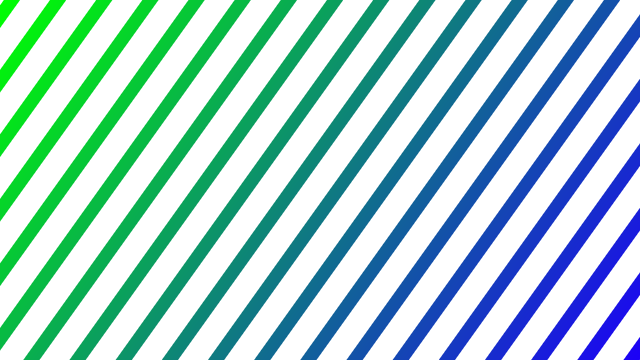
This pattern is drawn by a WebGL 2 fragment shader. Its source:

```glsl
#version 300 es
precision highp float;
// Twenty slanted stripes on white, fading from green at the upper left
// to blue at the lower right. The canvas is projected on one axis across
// the stripes, which gives both the repeat and the colour ramp.

uniform vec2 u_resolution;
out vec4 fragColor;

void main() {
    // Canvas units: height is 1
    vec2 p = gl_FragCoord.xy / u_resolution.y;
    float aspect = u_resolution.x / u_resolution.y;

    // Horizontal position along the top edge after sliding along the slant
    float slant = 0.7155;
    float across = p.x + (1.0 - p.y) * slant;

    // Distance to the nearest stripe edge, measured at right angles
    float period = 0.12824;
    float offset = (fract((across - 0.0332) / period + 0.5) - 0.5) * period;
    float edge = (abs(offset) - 0.02255) * inversesqrt(1.0 + slant * slant);

    // Colour ramp from corner to corner
    float ramp = clamp(across / (aspect + slant), 0.0, 1.0);
    vec3 stripeColor = mix(vec3(0.0, 1.0, 0.0), vec3(0.11, 0.0, 0.97), ramp);

    // Smooth edge about one pixel wide
    float coverage = clamp(0.5 - edge * u_resolution.y, 0.0, 1.0);
    fragColor = vec4(mix(vec3(1.0), stripeColor, coverage), 1.0);
}
```
